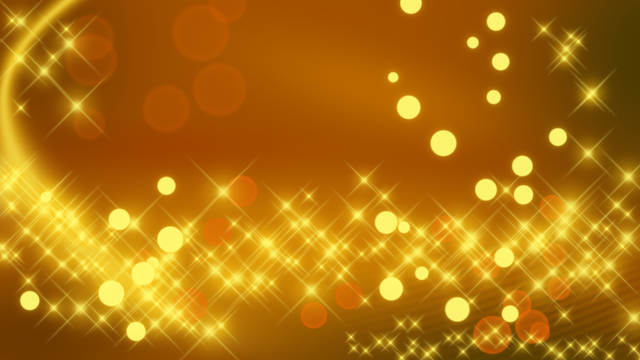
Reproduce this background procedurally as a Shadertoy shader.

```glsl
// Golden festive background: warm gradients, a curved light ribbon, soft discs and diagonal sparkles.
#define BAND_STARS 135
#define RIBBON_STARS 24
#define CHAIN_STARS 30
#define CORNER_STARS 18
#define RAY_WIDTH 0.0019
#define EDGE 0.003
#define WIDTH 1.778
#define GOLD vec3(0.83, 0.53, 0.01)
#define YELLOW vec3(0.97, 0.78, 0.08)
#define PALE vec3(1.00, 0.98, 0.45)
#define BROWN vec3(0.36, 0.19, 0.00)
#define OLIVE vec3(0.27, 0.22, 0.01)

// Three random values from one number.
vec3 hash3(float n) {
    vec3 h = fract(vec3(n * 17.31 + 5.7) * vec3(0.1031, 0.1130, 0.0973));
    h += dot(h, h.yzx + 33.33);
    return fract((h.xxy + h.yzz) * h.zyx * 7.13);
}

// Soft elliptical patch.
float patchAt(vec2 p, vec2 center, vec2 size) {
    vec2 q = (p - center) / size;
    return exp(-dot(q, q));
}

float disc(float dist, float radius, float soft) {
    return 1.0 - smoothstep(radius - soft, radius + soft, dist);
}

// Horizontal position of the ribbon at height y.
float ribbonX(float y) {
    float d = y - 0.72;
    return 0.01 + (d > 0.0 ? 2.3 : 1.35) * d * d;
}

vec3 backdrop(vec2 p) {
    vec3 col = vec3(0.63, 0.31, 0.0);
    col = mix(col, GOLD, 0.95 * patchAt(p, vec2(0.80, 0.28), vec2(0.70, 0.21)));
    col = mix(col, vec3(0.62, 0.25, 0.0), 0.75 * patchAt(p, vec2(0.45, 0.59), vec2(0.42, 0.075)));
    col = mix(col, vec3(0.60, 0.26, 0.0), 0.7 * patchAt(p, vec2(1.35, 0.58), vec2(0.32, 0.08)));
    vec2 slanted = vec2(p.x, p.y + 0.28 * p.x);
    col = mix(col, vec3(0.77, 0.45, 0.0), 0.7 * patchAt(slanted, vec2(1.05, 1.04), vec2(0.36, 0.11)));
    col = mix(col, BROWN, 0.65 * patchAt(p, vec2(0.12, 0.86), vec2(0.24, 0.30)));
    col = mix(col, BROWN, 0.80 * patchAt(p, vec2(0.08, 0.06), vec2(0.36, 0.20)));
    col = mix(col, OLIVE, 0.95 * patchAt(p, vec2(1.82, 0.85), vec2(0.34, 0.45)));
    col = mix(col, OLIVE, 0.80 * patchAt(p, vec2(1.45, -0.02), vec2(0.70, 0.18)));
    // Fine streaks at the lower right.
    float streak = sin(260.0 * (p.y - 0.12 * p.x * p.x));
    return col * (1.0 + 0.06 * streak * patchAt(p, vec2(1.6, 0.12), vec2(0.45, 0.18)));
}

// Light ribbon, thin above and broad below.
vec3 addRibbon(vec3 col, vec2 p) {
    float slope = (p.y > 0.72 ? 4.6 : 2.7) * (p.y - 0.72);
    float d = (p.x - ribbonX(p.y)) / sqrt(1.0 + slope * slope);
    float width = mix(0.085, 0.024, smoothstep(0.35, 0.85, p.y));
    float fade = smoothstep(-0.02, 0.25, p.y);
    col = mix(col, YELLOW, 0.75 * fade * exp(-d * d / (width * width)));
    col = mix(col, PALE, 0.4 * fade * exp(-d * d / (0.16 * width * width)));
    return mix(col, PALE, 0.65 * patchAt(p, vec2(0.0, 0.49), vec2(0.075)));
}

// Translucent orange discs: faint and large above, crisp below.
vec3 addOrangeDiscs(vec3 col, vec2 p) {
    for (int i = 0; i < 22; i++) {
        vec3 h = hash3(float(i) + 341.0);
        bool upper = i < 7;
        vec2 c = upper ? vec2(0.2 + 0.85 * h.x, 0.65 + 0.36 * h.y)
                       : vec2(0.15 + 1.55 * sqrt(h.x), 0.06 + 0.42 * h.y);
        float r = upper ? 0.035 + 0.05 * h.z : 0.027 + 0.028 * h.z;
        float d = length(p - c);
        float shape = disc(d, r, upper ? 0.008 : EDGE) * (0.65 + 0.35 * smoothstep(0.6 * r, r, d));
        col = mix(col, vec3(0.93, 0.40, 0.02), shape * (upper ? 0.25 : 0.65));
    }
    return col;
}

// Bright yellow discs: a tall scatter at the right, a lower one at the left.
vec3 addYellowDiscs(vec3 col, vec2 p) {
    for (int i = 0; i < 28; i++) {
        vec3 h = hash3(float(i) + 107.0);
        float t = (float(i) + h.y) / 19.0;
        vec2 c = i < 19 ? vec2(1.06 + 0.55 * h.x, 1.0 - 0.92 * t)
                        : vec2(0.03 + 0.45 * h.x, 0.50 - 0.9 * (t - 1.0));
        float r = 0.014 + 0.023 * h.z;
        float d = length(p - c);
        col = mix(col, YELLOW, 0.3 * exp(-max(d - r, 0.0) / 0.008));
        col = mix(col, PALE, 0.95 * disc(d, r, EDGE));
    }
    return col;
}

// Star position in xy, ray length in z.
vec3 starAt(int i) {
    float n = float(i);
    vec3 h = hash3(n + 3.0);
    float size = 0.04 + 0.13 * h.z * h.z;
    if (i < BAND_STARS) {
        float x = WIDTH * fract(n * 0.618034);
        float middle = 0.28 + 0.10 * exp(-6.0 * x);
        return vec3(x + 0.04 * (h.z - 0.5), middle + 0.23 * (h.x + h.y - 1.0), size);
    }
    i -= BAND_STARS;
    if (i < RIBBON_STARS) {
        float y = 0.08 + 0.46 * float(i) / float(RIBBON_STARS);
        return vec3(ribbonX(y) + 0.14 * (h.x - 0.5), y, size);
    }
    i -= RIBBON_STARS;
    if (i < CHAIN_STARS) {
        float x = 0.95 + 0.84 * (float(i) + h.x) / float(CHAIN_STARS);
        return vec3(x, 0.035 + 0.06 * (h.y - 0.5), 0.025 + 0.03 * h.z);
    }
    bool left = i - CHAIN_STARS < CORNER_STARS / 2;
    return vec3(left ? 0.02 + 0.22 * h.x : 1.5 + 0.27 * h.x, left ? 0.69 + 0.3 * h.y : 0.5 + 0.45 * h.y, size);
}

// Glow in x, hot centre and rays in y.
vec2 sparkle(vec2 q, float size) {
    vec2 a = abs(vec2(q.x + q.y, q.x - q.y)) * 0.7071;
    vec2 taper = max(1.0 - a / size, 0.0);
    vec2 ray = exp(-a / RAY_WIDTH) * taper.yx;
    float d2 = dot(q, q) / (size * size);
    return vec2(0.6 * exp(-d2 * 10.0), 0.8 * (ray.x + ray.y) + 1.3 * exp(-d2 * 110.0));
}

void mainImage(out vec4 fragColor, in vec2 fragCoord) {
    vec2 p = fragCoord / iResolution.y;
    vec3 col = addRibbon(backdrop(p), p);
    col = addOrangeDiscs(col, p);
    vec2 light = vec2(0.0);
    for (int i = 0; i < BAND_STARS + RIBBON_STARS + CHAIN_STARS + CORNER_STARS; i++) {
        vec3 star = starAt(i);
        light += sparkle(p - star.xy, star.z);
    }
    col = mix(col, YELLOW, 1.0 - exp(-light.x));
    col = mix(col, PALE, 1.0 - exp(-light.y));
    fragColor = vec4(addYellowDiscs(col, p), 1.0);
}
```
